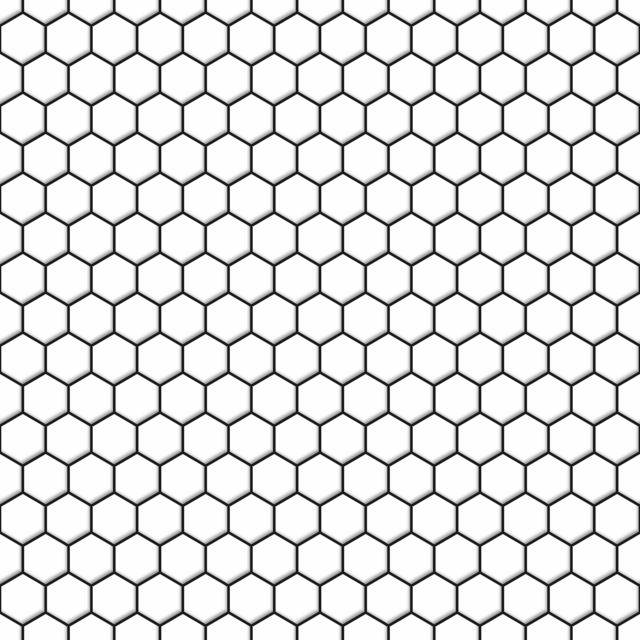
Reproduce this pattern procedurally as a three.js fragment shader.

```glsl
// Honeycomb of raised white hexagonal tiles, 14 across and 16 staggered rows,
// outlined in near-black. Each cell comes from the nearest of two interleaved
// lattices; an offset hexagon distance shades its lower-right rim.
varying vec2 vUv;

const float COLUMNS = 14.0;
const float ROWS = 16.0;              // even, so the stagger wraps
const float ROW_STEP = 0.8660254;     // row spacing for cells one unit wide
const float ROW_SHIFT = 0.0013;       // canvas units, upward

const float LINE_HALF_WIDTH = 0.028;  // cell units from here on
const float LINE_SOFTNESS = 0.019;
const vec2 SHADE_OFFSET = vec2(0.046, -0.066);
const float SHADE_START = 0.425;
const float SHADE_END = 0.59;
const float SHADE_VARIATION = 0.06;

const vec3 TILE_COLOR = vec3(0.995);
const vec3 SHADE_COLOR = vec3(0.50);
const vec3 LINE_COLOR = vec3(0.09);

// Hexagon "radius" with upright sides: 0 at the centre, 0.5 on the border.
float hexRadius(vec2 p) {
  p = abs(p);
  return max(p.x, dot(p, vec2(0.5, ROW_STEP)));
}

// Offset from the centre of the nearest cell.
vec2 hexLocal(vec2 p) {
  vec2 period = vec2(1.0, 2.0 * ROW_STEP);
  vec2 evenRow = mod(p + 0.5 * period, period) - 0.5 * period;
  vec2 oddRow = mod(p, period) - 0.5 * period;
  return dot(evenRow, evenRow) < dot(oddRow, oddRow) ? evenRow : oddRow;
}

float hash(vec2 p) {
  return fract(sin(dot(p, vec2(12.99, 78.23))) * 437.58);
}

void main() {
  vec2 p = (vUv - vec2(0.0, ROW_SHIFT)) * vec2(COLUMNS, ROWS * ROW_STEP);
  vec2 local = hexLocal(p);

  // Whole-number cell address, wrapped at the canvas edges
  vec2 cell = floor((p - local) * vec2(2.0, 1.0 / ROW_STEP) + 0.5);
  cell = mod(cell, vec2(2.0 * COLUMNS, ROWS));

  // Soft rim shade, slightly uneven from tile to tile
  float shade = smoothstep(SHADE_START, SHADE_END, hexRadius(local + SHADE_OFFSET));
  shade *= 1.0 + SHADE_VARIATION * (2.0 * hash(cell) - 1.0);
  vec3 color = mix(TILE_COLOR, SHADE_COLOR, shade);

  // Outline shared by neighbouring tiles
  float borderDistance = 0.5 - hexRadius(local);
  float line = 1.0 - smoothstep(LINE_HALF_WIDTH - LINE_SOFTNESS,
                                LINE_HALF_WIDTH + LINE_SOFTNESS, borderDistance);
  gl_FragColor = vec4(mix(color, LINE_COLOR, line), 1.0);
}
```
